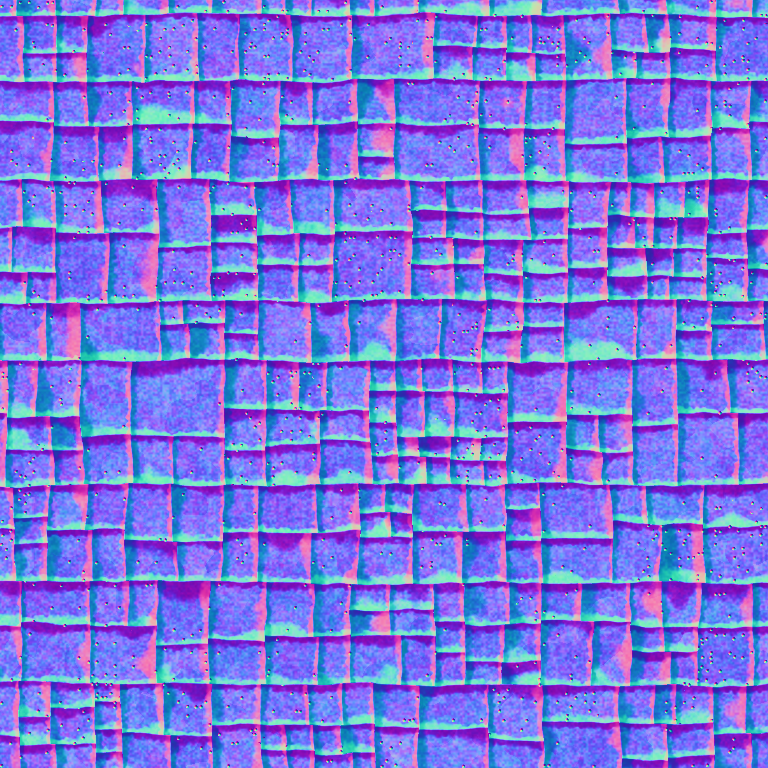
A three.js fragment shader for this texture map:

```glsl
// Tangent-space normal map of a coursed stone wall. Jittered courses and columns
// are cut recursively into blocks; bevels, facets, grain and pores add up to a
// surface slope, which is normalised and packed into colour.
#define COURSES 8.0
#define COLUMNS 11.0
#define COURSE_JITTER 0.5
#define COLUMN_JITTER 0.75
#define WOBBLE 0.007
#define BEVEL_WIDTH 0.0105
#define CHIP_WIDTH 0.035
#define FACET_TILT 0.30
#define GRAIN 0.62
#define PORE_GRID 170.0
#define PORE_DENSITY 0.14

varying vec2 vUv;

float hash(vec2 p) {
  return fract(sin(dot(p, vec2(127.1, 311.7))) * 43758.5453);
}

vec2 hash2(vec2 p) {
  return vec2(hash(p), hash(p + 37.3));
}

float noise(vec2 p) {
  vec2 i = floor(p), f = fract(p);
  f = f * f * (3.0 - 2.0 * f);
  return mix(mix(hash(i), hash(i + vec2(1.0, 0.0)), f.x),
             mix(hash(i + vec2(0.0, 1.0)), hash(i + 1.0), f.x), f.y);
}

vec2 noise2(vec2 p) {
  return vec2(noise(p), noise(p + 71.7)) - 0.5;
}

// Position of the i-th of n jittered divisions of the unit interval
float division(float i, float n, float jitter, float seed) {
  return (i + jitter * (hash(vec2(mod(i, n), seed)) - 0.5)) / n;
}

// Start, end and wrapped index of the division holding x
vec3 findDivision(float x, float n, float jitter, float seed) {
  float i = floor(x * n);
  if (x < division(i, n, jitter, seed)) i -= 1.0;
  else if (x >= division(i + 1.0, n, jitter, seed)) i += 1.0;
  return vec3(division(i, n, jitter, seed),
              division(i + 1.0, n, jitter, seed), mod(i, n));
}

// Bounds of the block around p; id receives its random value
vec4 findBlock(vec2 p, out float id) {
  vec3 course = findDivision(p.y, COURSES, COURSE_JITTER, 3.7);
  vec3 column = findDivision(p.x, COLUMNS, COLUMN_JITTER, 11.3 + course.z);
  vec2 lo = vec2(column.x, course.x), hi = vec2(column.y, course.y);
  id = hash(vec2(column.z + 5.0, course.z + 9.0));
  float limit = min(mix(0.055, 0.12, id), 1.6 * (hi.x - lo.x));
  for (int level = 0; level < 4; level++) {
    vec2 size = hi - lo;
    bool tall = size.y > size.x * 0.8;
    if ((tall ? size.y : size.x) < limit) break;
    vec2 cut = mix(lo, hi, mix(0.38, 0.62, hash(vec2(id * 83.0, 2.0))));
    bool after = tall ? p.y > cut.y : p.x > cut.x;
    vec2 axis = tall ? vec2(0.0, 1.0) : vec2(1.0, 0.0);
    if (after) lo = mix(lo, cut, axis);
    else hi = mix(hi, cut, axis);
    id = hash(vec2(id * 57.0, after ? 4.0 : 8.0));
  }
  return vec4(lo, hi);
}

// Steepness beside one edge: ragged, of uneven width, flat in the joint
float bevel(float d, float width, vec2 p, float seed) {
  float wear = noise(p * 24.0 + seed * 60.0);
  float w = width * (0.55 + 0.9 * wear) + CHIP_WIDTH * pow(wear, 7.0);
  float ragged = d + 0.006 * (noise(p * 210.0 + seed) - 0.5);
  float strength = 0.65 + 0.6 * noise(p * 60.0 + seed * 31.0);
  return strength * (1.0 - smoothstep(0.3 * w, w, ragged))
       * smoothstep(0.0, 0.0012, d);
}

// Random tilt of the nearest facet, giving flat chipped planes
vec2 facetTilt(vec2 p) {
  vec2 base = floor(p), nearest = base;
  float best = 9.0;
  for (int j = -1; j <= 1; j++)
    for (int i = -1; i <= 1; i++) {
      vec2 cell = base + vec2(float(i), float(j));
      vec2 away = cell + hash2(cell) - p;
      float d = dot(away, away);
      if (d < best) { best = d; nearest = cell; }
    }
  return hash2(nearest + 13.0) - 0.5;
}

// Slope of small round pits
vec2 poreSlope(vec2 p, float density) {
  vec2 cell = floor(p);
  vec2 offset = fract(p) - 0.35 - 0.3 * hash2(cell);
  float r = length(offset);
  float present = step(hash(cell + 91.0), density);
  return -3.5 * present * offset / max(r, 0.08) * (1.0 - smoothstep(0.28, 0.46, r));
}

void main() {
  vec2 p = vUv + WOBBLE * noise2(vUv * 13.0) + 0.4 * WOBBLE * noise2(vUv * 55.0);
  float id;
  vec4 block = findBlock(p, id);
  vec2 toLow = p - block.xy, toHigh = block.zw - p;

  // Bevels face outward; green grows downward
  vec2 slope = vec2(
    1.9 * bevel(toHigh.x, 0.75 * BEVEL_WIDTH, vUv, id + 1.0)
    - 1.8 * bevel(toLow.x, 1.05 * BEVEL_WIDTH, vUv, id + 2.0),
    1.7 * bevel(toLow.y, 0.9 * BEVEL_WIDTH, vUv, id + 3.0)
    - 1.9 * bevel(toHigh.y, 1.1 * BEVEL_WIDTH, vUv, id + 4.0));

  // Block tilt, facets and grain
  slope += 0.16 * (hash2(vec2(id * 71.0, 6.0)) - 0.5) - vec2(0.03, 0.08);
  slope += FACET_TILT * facetTilt(vUv * 30.0 + 0.8 * noise2(vUv * 50.0) + id * 40.0);
  slope += GRAIN * (noise2(vUv * 330.0) + 0.5 * noise2(vUv * 130.0));

  // Pores gather on some blocks
  float density = PORE_DENSITY * id * smoothstep(0.2, 0.7, noise(vUv * 16.0));
  slope += poreSlope(vUv * PORE_GRID, density);

  gl_FragColor = vec4(normalize(vec3(slope, 1.0)) * 0.5 + 0.5, 1.0);
}
```
